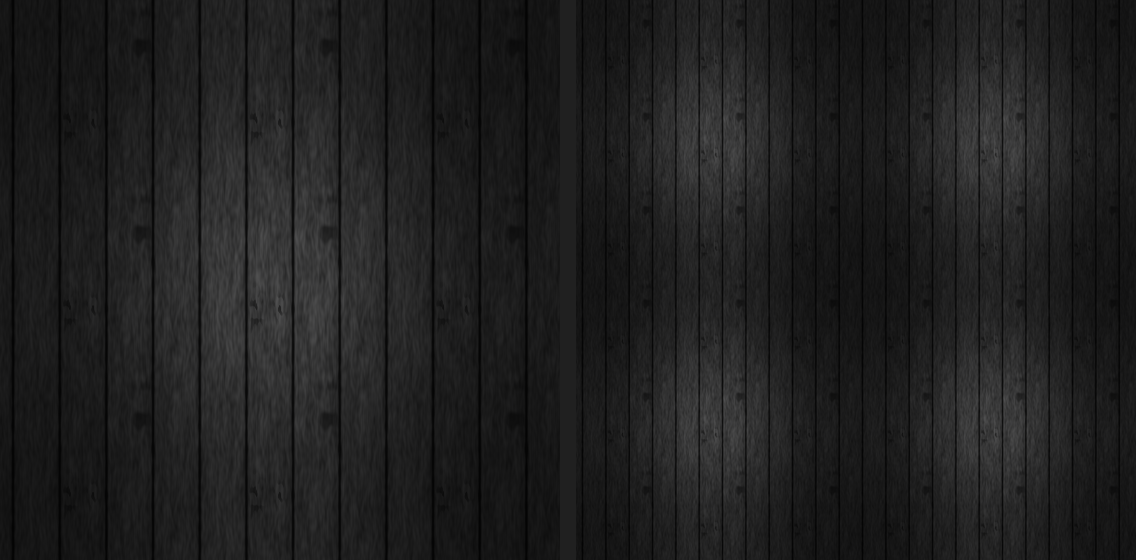
Left: one tile. Right: repeated 2 by 2.
This texture is drawn by a Shadertoy shader. Its source:

```glsl
// Dark charcoal wooden planks, standing upright, with fine grain, knots and a soft central glow.

const float PI = 3.14159;
const float PLANKS = 12.0;          // planks across the canvas
const float PLANKS_PER_TILE = 4.0;  // the grain repeats after four planks
const float TILES = 3.0;            // grain repeats across and down
const float SEAM_OFFSET = 0.28;     // first seam, in plank widths
const vec3 WOOD_TINT = vec3(1.0, 1.0, 1.005);

// Unit gradient for a lattice point
vec2 gradient(vec2 cell, float seed) {
    float h = fract(sin(dot(cell, vec2(127.1, 311.7)) + seed * 74.7) * 43758.5);
    return vec2(cos(h * 2.0 * PI), sin(h * 2.0 * PI));
}

// Gradient noise over a unit tile; wraps after "cells" lattice steps
float wrapNoise(vec2 tilePos, vec2 cells, float seed) {
    vec2 p = tilePos * cells;
    vec2 i = floor(p), f = fract(p);
    vec2 u = f * f * f * (f * (f * 6.0 - 15.0) + 10.0);
    float a = dot(gradient(mod(i, cells), seed), f);
    float b = dot(gradient(mod(i + vec2(1, 0), cells), seed), f - vec2(1, 0));
    float c = dot(gradient(mod(i + vec2(0, 1), cells), seed), f - vec2(0, 1));
    float d = dot(gradient(mod(i + vec2(1, 1), cells), seed), f - vec2(1, 1));
    return mix(mix(a, b, u.x), mix(c, d, u.x), u.y);
}

// Soft oval region in a plank, wrapped along its length
float ovalMask(vec2 pos, vec2 center, vec2 radius) {
    vec2 d = pos - center;
    d.y = fract(d.y + 0.5) - 0.5;
    d /= radius;
    return exp(-dot(d, d));
}

// 1 when the plank has the given index
float isPlank(float plank, float index) {
    return 1.0 - step(0.5, abs(plank - index));
}

// Layered fibres, from broad streaks to fine pores
float woodGrain(vec2 p, float seed) {
    p.x += 0.010 * wrapNoise(p, vec2(12, 5), seed + 11.0);
    float streaks = wrapNoise(p, vec2(28, 2), seed + 1.0);
    float patches = wrapNoise(p, vec2(20, 5), seed + 2.0);
    float fibres = wrapNoise(p, vec2(56, 9), seed + 3.0);
    float pores = wrapNoise(p, vec2(88, 20), seed + 4.0);
    return 0.20 * streaks + 0.20 * patches + 0.26 * fibres + 0.28 * pores;
}

// Dark knots on one plank and small flecks on its neighbour
float blemishes(vec2 p, vec2 plankPos, float plank) {
    float knotArea = ovalMask(plankPos, vec2(0.76, 0.83), vec2(0.19, 0.17));
    float knots = smoothstep(-0.05, 0.30, wrapNoise(p, vec2(26, 10), 21.0));
    float fleckArea = ovalMask(plankPos, vec2(0.22, 0.34), vec2(0.16, 0.10))
                    + ovalMask(plankPos, vec2(0.72, 0.36), vec2(0.14, 0.07));
    float flecks = smoothstep(0.05, 0.30, wrapNoise(p, vec2(48, 20), 22.0));
    return 0.50 * knots * knotArea * isPlank(plank, 2.0)
         + 0.50 * flecks * fleckArea * isPlank(plank, 1.0);
}

// Brightness factor of the grooves between planks, with a worn edge
float seamShade(float across, float wear, float pixel) {
    float d = min(across, 1.0 - across);
    float halfWidth = 0.026 + 0.016 * wear;
    float groove = 1.0 - smoothstep(halfWidth - pixel, halfWidth + pixel, d);
    float shadow = 0.28 * exp(-d * 13.0);
    float bevel = 0.10 * exp(-pow((across - 0.075) / 0.025, 2.0));
    return (1.0 - 0.72 * groove) * (1.0 - shadow) + bevel;
}

// Central glow that meets itself smoothly at opposite edges
float glow(vec2 uv) {
    vec2 s = sin(PI * (uv - vec2(0.49, 0.5)));
    return 0.058 + 0.187 * exp(-1.4 * s.x * s.x - 0.8 * s.y * s.y);
}

void mainImage(out vec4 fragColor, in vec2 fragCoord) {
    vec2 uv = fragCoord / iResolution.xy;

    // Plank and grain coordinates
    float plankX = uv.x * PLANKS - SEAM_OFFSET;
    float across = fract(plankX);
    float plank = mod(floor(plankX), PLANKS_PER_TILE);
    vec2 tilePos = vec2(plankX / PLANKS_PER_TILE, uv.y * TILES);
    vec2 plankPos = vec2(across, tilePos.y);

    // Wood surface
    float plankTone = 1.0 + 0.03 * cos(plank * 2.3 + 0.6);
    float wood = plankTone + woodGrain(tilePos, plank * 7.0);
    wood *= 1.0 - blemishes(tilePos, plankPos, plank);

    // Grooves and light
    float wear = wrapNoise(tilePos, vec2(8, 16), 31.0);
    float pixel = max(PLANKS / iResolution.x, 0.014);
    float light = wood * seamShade(across, wear, pixel) * glow(uv);
    fragColor = vec4(WOOD_TINT * light, 1.0);
}
```
